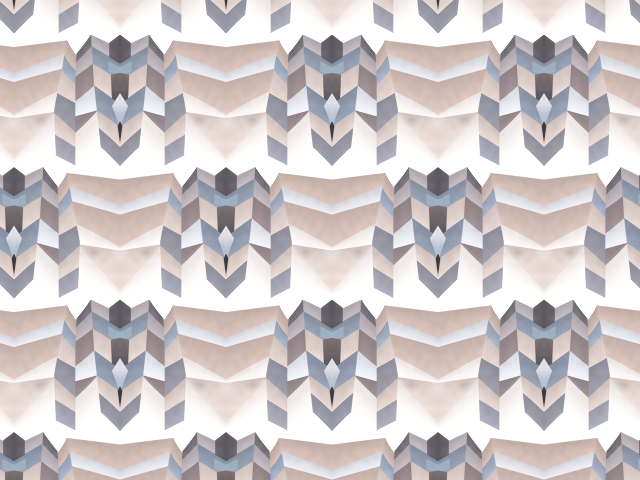
Give the GLSL for this pattern, as a WebGL 2 fragment shader.

```glsl
#version 300 es
precision highp float;
// Folded-paper ornament in half-shifted rows, mirrored about every axis.
// Each half repeat has four pleats cut into sloping facets; a facet is the
// gap between two edges interpolated from the pleat's inner to outer fold.

#define CANVAS_H 576.0    // design units over the canvas height
#define TILE_W 254.4      // repeat width
#define ROW_H 159.0       // row height
#define FIRST_X 144.0     // axis of the first dark core
#define FIRST_Y 41.5      // top of the first full row
#define SOFTNESS 0.7      // least edge blur
#define FACET_SHADE 0.13  // light change down a facet
#define MOTTLE 0.035      // paper mottling
#define WEAVE 0.012       // cloth grain

uniform vec2 u_resolution;
out vec4 fragColor;

const vec3 WHITE = vec3(1.0);
const vec3 CREAM = vec3(.97, .95, .94);
const vec3 TAN   = vec3(.86, .80, .78);
const vec3 BROWN = vec3(.78, .70, .67);
const vec3 LILAC = vec3(.88, .88, .91);
const vec3 MAUVE = vec3(.72, .69, .71);
const vec3 BLUE  = vec3(.56, .60, .67);
const vec3 STEEL = vec3(.59, .59, .64);
const vec3 UMBER = vec3(.54, .49, .50);
const vec3 DARK  = vec3(.40, .38, .41);

float blur;

float cover(float d) { return smoothstep(-blur, blur, d); }

vec2 hashDir(vec2 i) {
  float a = 6.2832 * fract(sin(dot(i, vec2(127.1, 311.7))) * 43758.5);
  return vec2(cos(a), sin(a));
}

float gradNoise(vec2 p) {
  vec2 i = floor(p), f = p - i, u = f * f * (3.0 - 2.0 * f);
  vec2 X = vec2(1, 0), Y = vec2(0, 1);
  float low  = mix(dot(hashDir(i), f), dot(hashDir(i + X), f - X), u.x);
  float high = mix(dot(hashDir(i + Y), f - Y), dot(hashDir(i + 1.0), f - 1.0), u.x);
  return mix(low, high, u.y);
}

// Stacks six facets; each edge holds its height at the inner and outer fold.
vec3 pleat(float t, float y, vec2 edge[7], vec3 tint[6]) {
  vec3 c = WHITE;
  for (int i = 0; i < 6; i++) {
    float top = mix(edge[i].x, edge[i].y, t);
    float bottom = mix(edge[i + 1].x, edge[i + 1].y, t);
    float f = clamp((y - top) / max(bottom - top, 1.0), 0.0, 1.0);
    vec3 lit = tint[i] * (1.0 + FACET_SHADE * (f - 0.45));
    c = mix(c, lit, cover(y - top));
  }
  return mix(c, WHITE, cover(y - mix(edge[6].x, edge[6].y, t)));
}

// Dark cap, stem, pale kite and slit on the axis of the core.
vec3 coreDetail(vec3 c, float x, float y) {
  float cap = cover(13.0 - x) * cover(y - 0.76 * x) * cover(35.0 - 0.6 * x - y);
  c = mix(c, DARK * (0.9 + 0.012 * x), cap);
  float gleam = cover(14.0 - x) * cover(y - 39.0 + 0.5 * x) * cover(48.0 - 0.25 * x - y);
  c = mix(c, vec3(.65, .73, .80), 0.7 * gleam);
  float stem = cover(11.0 - 0.04 * (y - 46.0) - x) * cover(y - 46.0 - 0.2 * x)
             * cover(84.0 - 0.74 * x - y);
  c = mix(c, mix(UMBER, DARK, smoothstep(46.0, 80.0, y)) * 0.9, stem);
  float kite = min((y - 70.0) * 0.62, (112.0 - y) * 0.36);
  c = mix(c, mix(LILAC, vec3(.66, .73, .79), smoothstep(76.0, 112.0, y)), cover(kite - x));
  float slit = min((y - 104.0) * 0.5, (130.0 - y) * 0.14);
  return mix(c, DARK * 0.6, cover(slit - x));
}

void main() {
  float unit = CANVAS_H / u_resolution.y;
  blur = max(SOFTNESS, 0.7 * unit);
  vec2 p = gl_FragCoord.xy * unit;

  // Shifted rows, folded to half a repeat with y running down
  float down = CANVAS_H - p.y - FIRST_Y;
  float row = floor(down / ROW_H);
  float y = down - row * ROW_H;
  float x = p.x - FIRST_X - 0.5 * TILE_W * mod(row, 2.0);
  x = abs(x - TILE_W * floor(x / TILE_W + 0.5));

  // Fold lines between the pleats
  float foldA = min(35.0 - 0.065 * y, 31.0 - 0.108 * (y - 61.0));
  float foldB = 51.5 + 0.035 * min(y, 60.0);
  float foldC = 62.0 + min(0.19 * y, 17.0) - 0.04 * max(y - 95.0, 0.0);

  vec3 core = pleat(x / foldA, y,
    vec2[7](vec2(17, 0), vec2(34, 14), vec2(55, 35), vec2(84, 61), vec2(111, 91), vec2(135, 112), vec2(158, 135)),
    vec3[6](MAUVE, BLUE, TAN, BLUE, TAN, STEEL));
  core = coreDetail(core, x, y);

  vec3 valley = pleat((x - foldA) / (foldB - foldA), y,
    vec2[7](vec2(0, 23), vec2(14, 33), vec2(35, 50), vec2(61, 80), vec2(91, 98), vec2(92, 118), vec2(135, 157)),
    vec3[6](DARK * 1.15, MAUVE, UMBER * 1.1, LILAC * 1.03, UMBER * 1.1, CREAM));

  vec3 ridge = pleat((x - foldB) / (foldC - foldB), y,
    vec2[7](vec2(25, 7), vec2(44, 25), vec2(60, 42), vec2(82, 70), vec2(117, 94), vec2(135, 120), vec2(157, 145)),
    vec3[6](BROWN, BLUE * 1.1, TAN, STEEL, TAN, STEEL * 1.1));

  vec3 panel = pleat((x - foldC) / (0.5 * TILE_W - foldC), y,
    vec2[7](vec2(7, 15), vec2(23, 46), vec2(41, 57), vec2(68, 96), vec2(93, 100), vec2(96, 148), vec2(145, 159)),
    vec3[6](BROWN * 1.03, LILAC, BROWN * 1.04, CREAM, TAN * 1.03, CREAM * 1.03));
  // Glow on the panel axis and a soft dent beside it
  panel = mix(panel, CREAM, 0.6 * exp(-length((vec2(x, y) - vec2(127, 108)) / vec2(17, 12))));
  panel *= 1.0 - 0.12 * exp(-length((vec2(x, y) - vec2(94, 102)) / vec2(9, 6)));

  vec3 color = mix(core, valley, cover(x - foldA));
  color = mix(color, ridge, cover(x - foldB));
  color = mix(color, panel, cover(x - foldC));

  // Mottling and weave, held off the white ground
  float ink = smoothstep(0.0, 0.12, 1.0 - color.b);
  float grain = MOTTLE * gradNoise(vec2(x, y) / 9.0) + WEAVE * sin(1.57 * x) * sin(1.57 * y);
  fragColor = vec4(clamp(color + ink * grain, 0.0, 1.0), 1.0);
}
```
